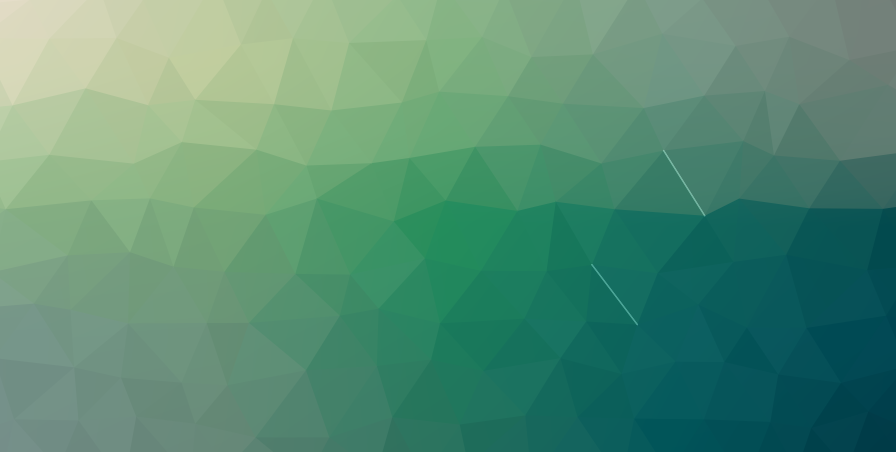
This background is drawn by a Shadertoy shader. Its source:

```glsl
// Low-poly mesh of jittered triangles over a cream, green and deep teal gradient.

const vec2 CELL = vec2(0.135, 0.12);     // mesh spacing, in canvas heights
const vec2 MESH_ORIGIN = vec2(0.02, 0.10);
const vec2 JITTER = vec2(0.56, 0.56);    // full range of vertex scatter, in cells
const float ROW_STAGGER = 0.4;           // sideways shift between rows, in cells
const float FLATNESS = 0.82;             // 1 = one flat colour per triangle
const float SHADE_RANGE = 0.035;         // random brightness per triangle
const float GLINT_SHARE = 0.05;          // share of cells with a bright seam
const float GLINT_STRENGTH = 0.22;
const float GLINT_WIDTH = 0.0013;

float hash(vec2 p) {
    return fract(sin(dot(p, vec2(127.1, 311.7))) * 43758.5453);
}

// Five evenly spaced colours from left to right.
vec3 across(float x, vec3 a, vec3 b, vec3 c, vec3 d, vec3 e) {
    float t = clamp(x, 0.0, 1.0) * 4.0;
    vec3 col = mix(a, b, clamp(t, 0.0, 1.0));
    col = mix(col, c, clamp(t - 1.0, 0.0, 1.0));
    col = mix(col, d, clamp(t - 2.0, 0.0, 1.0));
    return mix(col, e, clamp(t - 3.0, 0.0, 1.0));
}

float ramp(float from, float to, float y) {
    return clamp((y - from) / (to - from), 0.0, 1.0);
}

// Background gradient; y runs from 0 at the top to 1 at the bottom.
vec3 gradient(vec2 p) {
    float x = p.x * iResolution.y / iResolution.x, y = p.y;
    vec3 top = across(x, vec3(0.89, 0.86, 0.78), vec3(0.74, 0.80, 0.63),
        vec3(0.54, 0.71, 0.53), vec3(0.49, 0.61, 0.54), vec3(0.46, 0.50, 0.48));
    vec3 high = across(x, vec3(0.85, 0.85, 0.73), vec3(0.74, 0.79, 0.60),
        vec3(0.49, 0.69, 0.49), vec3(0.45, 0.59, 0.52), vec3(0.44, 0.50, 0.47));
    vec3 slope = across(x, vec3(0.70, 0.79, 0.63), vec3(0.61, 0.74, 0.54),
        vec3(0.39, 0.65, 0.45), vec3(0.32, 0.53, 0.45), vec3(0.36, 0.47, 0.43));
    vec3 ridge = across(x, vec3(0.60, 0.74, 0.56), vec3(0.51, 0.69, 0.49),
        vec3(0.23, 0.59, 0.39), vec3(0.23, 0.49, 0.41), vec3(0.20, 0.39, 0.37));
    vec3 valley = across(x, vec3(0.53, 0.69, 0.53), vec3(0.46, 0.65, 0.47),
        vec3(0.14, 0.56, 0.36), vec3(0.07, 0.42, 0.37), vec3(0.02, 0.30, 0.31));
    vec3 low = across(x, vec3(0.46, 0.58, 0.54), vec3(0.41, 0.57, 0.47),
        vec3(0.12, 0.50, 0.37), vec3(0.04, 0.37, 0.37), vec3(0.00, 0.28, 0.33));
    vec3 bottom = across(x, vec3(0.46, 0.56, 0.54), vec3(0.39, 0.52, 0.46),
        vec3(0.15, 0.44, 0.36), vec3(0.01, 0.34, 0.36), vec3(0.00, 0.22, 0.27));
    vec3 col = mix(top, high, ramp(0.0, 0.14, y));
    col = mix(col, slope, ramp(0.14, 0.30, y));
    col = mix(col, ridge, ramp(0.30, 0.42, y));
    col = mix(col, valley, ramp(0.42, 0.50, y));
    col = mix(col, low, ramp(0.50, 0.75, y));
    return mix(col, bottom, ramp(0.75, 1.0, y));
}

// Mesh vertex for a grid index.
vec2 vertex(vec2 id) {
    vec2 scatter = vec2(hash(id), hash(id + 57.3)) - 0.5;
    float stagger = ROW_STAGGER * (mod(id.y, 2.0) - 0.5);
    return MESH_ORIGIN + CELL * (id + vec2(stagger, 0.0) + JITTER * scatter);
}

// Signed distance to the line a-b.
float side(vec2 p, vec2 a, vec2 b) {
    vec2 e = b - a, q = p - a;
    return (e.x * q.y - e.y * q.x) / length(e);
}

float segment(vec2 p, vec2 a, vec2 b) {
    vec2 e = b - a, q = p - a;
    return length(q - e * clamp(dot(q, e) / dot(e, e), 0.0, 1.0));
}

// Triangle colour weighted by its soft coverage in w.
vec4 facet(vec2 p, vec2 a, vec2 b, vec2 c, float seed, float px) {
    float facing = sign(side(c, a, b));
    float inside = min(facing * side(p, a, b),
                   min(facing * side(p, b, c), facing * side(p, c, a)));
    float cover = clamp(0.5 + inside / px, 0.0, 1.0);
    if (cover <= 0.0) return vec4(0.0);
    vec3 col = gradient((a + b + c) / 3.0) + SHADE_RANGE * (seed - 0.5);
    return vec4(col, 1.0) * cover;
}

void mainImage(out vec4 fragColor, in vec2 fragCoord) {
    float px = 1.0 / iResolution.y;
    vec2 p = vec2(fragCoord.x, iResolution.y - fragCoord.y) * px;
    vec2 home = floor((p - MESH_ORIGIN) / CELL);
    vec4 sum = vec4(0.0);
    float glint = 0.0;

    // Each nearby cell is split along its shorter diagonal.
    for (int j = -1; j <= 1; j++)
    for (int i = -1; i <= 1; i++) {
        vec2 id = home + vec2(i, j);
        vec2 a = vertex(id), b = vertex(id + vec2(1, 0));
        vec2 c = vertex(id + vec2(1, 1)), d = vertex(id + vec2(0, 1));
        float s1 = hash(id + 11.7), s2 = hash(id + 23.9);
        bool split = distance(a, c) < distance(b, d);
        sum += facet(p, a, b, split ? c : d, s1, px);
        sum += facet(p, c, d, split ? a : b, s2, px);
        if (hash(id + 91.3) < GLINT_SHARE) {
            float gap = segment(p, a, d) - 0.5 * GLINT_WIDTH;
            glint = max(glint, 1.0 - smoothstep(0.0, px, gap));
        }
    }

    vec3 smoothCol = gradient(p);
    vec3 col = mix(smoothCol, sum.rgb / max(sum.w, 0.001), FLATNESS * step(0.001, sum.w));
    col += GLINT_STRENGTH * glint;
    fragColor = vec4(clamp(col, 0.0, 1.0), 1.0);
}
```
